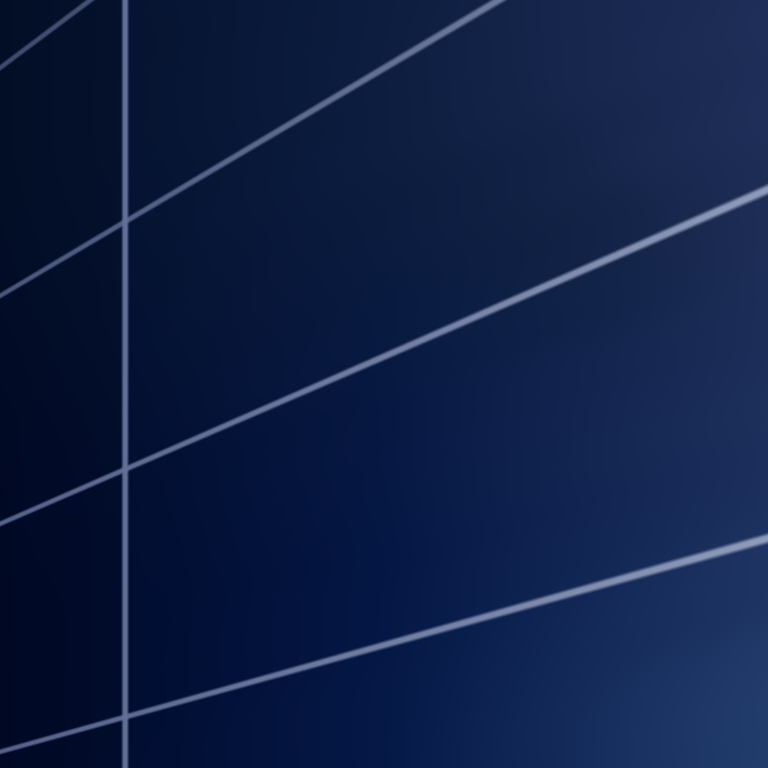
Write a three.js fragment shader that draws this background.

```glsl
varying vec2 vUv;

const float POST_X = 0.163;
const vec3 LINE_DIM = vec3(0.35, 0.40, 0.56);
const vec3 LINE_BRIGHT = vec3(0.58, 0.63, 0.75);

float hash(vec2 p) {
  return fract(sin(dot(p, vec2(127.1, 311.7))) * 43758.5453);
}

float valueNoise(vec2 p) {
  vec2 cell = floor(p);
  vec2 f = fract(p);
  f = f * f * (3.0 - 2.0 * f);
  float low = mix(hash(cell), hash(cell + vec2(1.0, 0.0)), f.x);
  float high = mix(hash(cell + vec2(0.0, 1.0)), hash(cell + vec2(1.0)), f.x);
  return mix(low, high, f.y);
}

// Soft-edged stroke coverage at a given distance from its centre
float stroke(float dist, float halfWidth) {
  return 1.0 - smoothstep(halfWidth * 0.2, halfWidth, abs(dist));
}

// Signed distance to a line through an anchor point
float slopedLine(vec2 p, vec2 anchor, float slope) {
  return (p.y - anchor.y - slope * (p.x - anchor.x)) / sqrt(1.0 + slope * slope);
}

float glow(vec2 p, vec2 centre, vec2 radius) {
  vec2 q = (p - centre) / radius;
  return exp(-dot(q, q));
}

// Three vertical gradients blended from left to right
vec3 wallColor(vec2 p) {
  float rise = smoothstep(0.15, 0.9, p.y);
  vec3 left = mix(vec3(0.0, 0.035, 0.155), vec3(0.01, 0.058, 0.165), rise);
  vec3 middle = mix(vec3(0.012, 0.082, 0.262), vec3(0.05, 0.115, 0.25), rise);
  vec3 right = mix(vec3(0.108, 0.185, 0.365), vec3(0.12, 0.18, 0.345), rise);
  vec3 color = mix(left, middle, clamp(p.x * 2.0, 0.0, 1.0));
  return mix(color, right, clamp(p.x * 2.0 - 1.0, 0.0, 1.0));
}

void main() {
  vec2 p = vUv;
  vec3 color = wallColor(p);

  // Lower corner light, upper shade and faint slanted streaks
  color += vec3(0.025, 0.05, 0.055) * glow(p, vec2(1.0, 0.0), vec2(0.45, 0.25));
  color -= vec3(0.012, 0.012, 0.028) * glow(p, vec2(0.78, 0.68), vec2(0.22, 0.12));
  float streak = valueNoise(vec2(p.x * 3.0, (p.y - 0.35 * p.x) * 16.0)) - 0.5;
  color += vec3(0.009, 0.010, 0.012) * streak * p.x;

  // Darker panel beyond the upright
  color *= mix(0.9, 1.0, smoothstep(POST_X - 0.015, POST_X + 0.015, p.x));

  // Upright line
  float upright = stroke(p.x - POST_X, 0.0062);
  color = mix(color, vec3(0.43, 0.48, 0.63), upright * 0.9);

  // Rails fanning out in perspective
  for (int i = 0; i < 4; i++) {
    float level = float(i);
    vec2 anchor = vec2(POST_X, 0.0664 + 0.3225 * level);
    float dist = slopedLine(p, anchor, 0.278 + 0.1575 * level);
    float rail = stroke(dist, mix(0.0048, 0.0088, p.x));
    float strength = 0.95 - 0.13 * max(level - 1.0, 0.0);
    color = mix(color, mix(LINE_DIM, LINE_BRIGHT, p.x), rail * strength);
  }

  gl_FragColor = vec4(clamp(color, 0.0, 1.0), 1.0);
}
```
